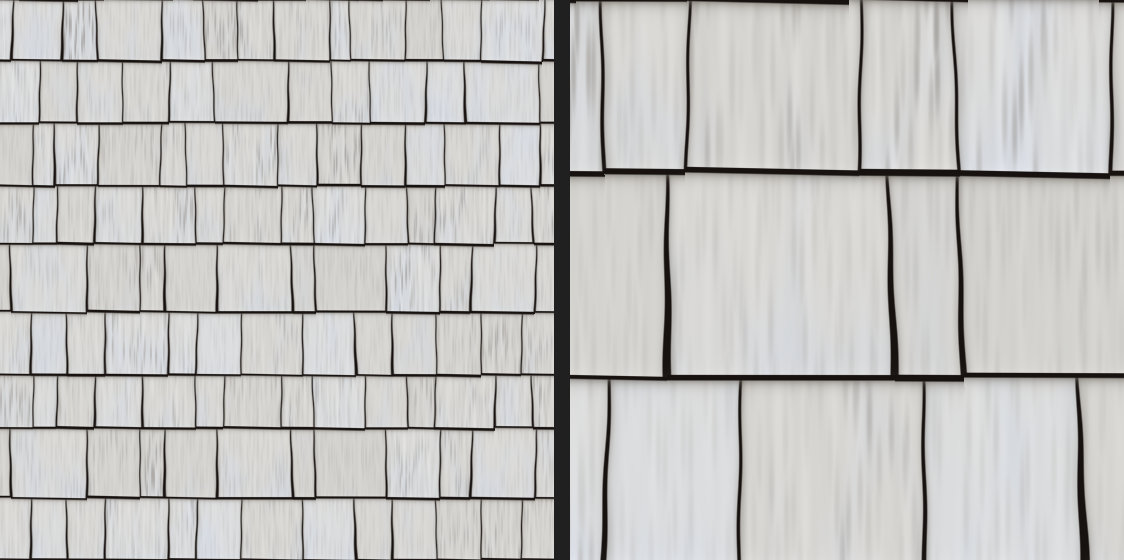
Left, the full canvas; right, a detail of the centre.
A WebGL 2 fragment shader for this texture:

```glsl
#version 300 es
precision highp float;
uniform vec2 u_resolution;
out vec4 fragColor;

// Layout, in fractions of the canvas
const float COURSE_EDGE[13] = float[13](-0.11, 0.003, 0.114, 0.238, 0.333, 0.446,
    0.567, 0.671, 0.783, 0.894, 1.004, 1.11, 1.22);
const float COURSE_COUNT[6] = float[6](12.0, 11.0, 13.0, 13.0, 11.0, 13.0);
const float JOINT_JITTER = 0.6;
const float JOINT_SLANT = 0.009;
const float JOINT_WOBBLE = 0.0005;
const float GAP_HALF = 0.0015;
const float EAVE_DROP = 0.003;
const float EAVE_TILT = 0.025;
const float EAVE_LINE = 0.0028;
const float SHADOW_REACH = 0.0028;

// Grain and colour
const vec2 STREAK_SCALE = vec2(170.0, 13.0);
const vec2 PATCH_SCALE = vec2(24.0, 9.0);
const float GRAIN_DEPTH = 0.010;
const float TONE_SPREAD = 0.045;
const vec3 WARM_WOOD = vec3(0.855, 0.848, 0.832);
const vec3 COOL_WOOD = vec3(0.825, 0.842, 0.868);
const vec3 STREAK = vec3(0.56, 0.54, 0.52);
const vec3 SHADOW = vec3(0.44, 0.42, 0.39);
const vec3 GAP = vec3(0.09, 0.07, 0.06);

struct Shingle {
    float left;   // distance to the left gap
    float right;  // distance to the right gap
    float eave;   // height of the lower edge
    float v;      // 0 at the bottom of the course, 1 at its top
    vec2 key;     // seed of this shingle
};

float hash(vec2 p) {
    vec3 q = fract(p.xyx * 0.1031);
    q += dot(q, q.yzx + 33.33);
    return fract((q.x + q.y) * q.z);
}

// Distance to the nearest scattered feature point
float cellular(vec2 p) {
    vec2 cell = floor(p);
    float nearest = 2.0;
    for (int y = -1; y <= 1; y++)
        for (int x = -1; x <= 1; x++) {
            vec2 c = cell + vec2(x, y);
            vec2 point = c + vec2(hash(c), hash(c + 41.7));
            nearest = min(nearest, distance(p, point));
        }
    return nearest;
}

// The lowest three courses share the layout of the three above them
Shingle shingleAt(int course, vec2 p) {
    int seed = course <= 3 ? course + 3 : course;
    float count = COURSE_COUNT[(seed + 2) % 6];
    float base = COURSE_EDGE[course];
    float v = (p.y - base) / (COURSE_EDGE[course + 1] - base);
    Shingle s = Shingle(1.0, 1.0, base, v, vec2(0.0));
    float cell = floor(p.x * count);
    float along = 0.0;
    for (int k = -1; k <= 1; k++) {
        vec2 key = vec2(cell + float(k) + 5.0, float(seed) * 17.0);
        float joint = (cell + float(k) + 0.5 + JOINT_JITTER * (hash(key) - 0.5)) / count;
        joint += JOINT_SLANT * (hash(key + 3.7) - 0.5) * (v - 0.5);
        joint += JOINT_WOBBLE * sin(p.y * 90.0 + key.x * 2.3);
        float open = hash(key + 8.3);
        float halfGap = GAP_HALF * mix(0.6 + 1.3 * open * open, 0.55, clamp(v, 0.0, 1.0));
        float d = p.x - joint;
        if (d >= 0.0) {
            s.left = d - halfGap;
            s.key = key;
            along = d;
        } else {
            s.right = min(s.right, -d - halfGap);
        }
    }
    s.eave -= EAVE_DROP * hash(s.key + 9.1) + EAVE_TILT * hash(s.key + 5.9) * along;
    return s;
}

vec3 woodColor(Shingle s, vec2 p) {
    float tone = hash(s.key + 2.2) - 0.5;
    float worn = pow(hash(s.key + 6.4), 2.0);
    vec2 q = p + s.key * 0.37;
    float patchy = smoothstep(0.25, 0.85, cellular(q * PATCH_SCALE));
    float coolness = clamp(0.25 + 0.9 * tone + 0.5 * patchy - 0.35 * s.v, 0.0, 1.0);
    vec3 wood = mix(WARM_WOOD, COOL_WOOD, coolness) + TONE_SPREAD * tone;
    // Fine layered grain, then broken dark streaks
    float bend = 1.5 * sin(q.y * 17.0 + s.key.x);
    float grain = sin(q.x * 410.0 + bend) + 0.7 * sin(q.x * 733.0 - bend)
        + 0.5 * sin(q.x * 167.0 + q.y * 23.0);
    wood += GRAIN_DEPTH * grain * (0.5 + worn);
    float streak = 1.0 - smoothstep(0.05, 0.5, cellular(q * STREAK_SCALE));
    return mix(wood, STREAK, streak * (0.10 + 0.5 * worn * patchy));
}

void main() {
    vec2 p = gl_FragCoord.xy / u_resolution;
    float px = 1.0 / u_resolution.y;

    // Find the course, letting each shingle overhang the one below
    int course = 0;
    while (course < 9 && p.y >= COURSE_EDGE[course + 1]) course++;
    Shingle above = shingleAt(course + 1, p);
    if (p.y >= above.eave) above = shingleAt(++course + 1, p);
    Shingle s = shingleAt(course, p);
    vec3 color = woodColor(s, p);

    // Soft side shade and dark joint
    float side = min(s.left, s.right);
    float sideShade = 0.40 * exp(-max(s.left, 0.0) / 0.002) + 0.22 * exp(-max(s.right, 0.0) / 0.002);
    color = mix(color, SHADOW, sideShade);
    color = mix(GAP, color, smoothstep(-px, px, side));

    // Cast shadow and dark line under the eave above
    float depth = above.eave - p.y;
    float line = EAVE_LINE * (0.6 + 0.7 * hash(above.key + 1.3));
    color = mix(color, SHADOW, 0.65 * exp(-max(depth - line, 0.0) / SHADOW_REACH));
    color = mix(GAP, color, smoothstep(line - px, line + px, depth));

    // Pale lip and smoothed lower edge
    float rise = p.y - s.eave;
    color += 0.03 * exp(-rise / 0.004);
    color = mix(GAP, color, smoothstep(0.0, 1.5 * px, rise));
    fragColor = vec4(clamp(color, 0.0, 1.0), 1.0);
}
```
